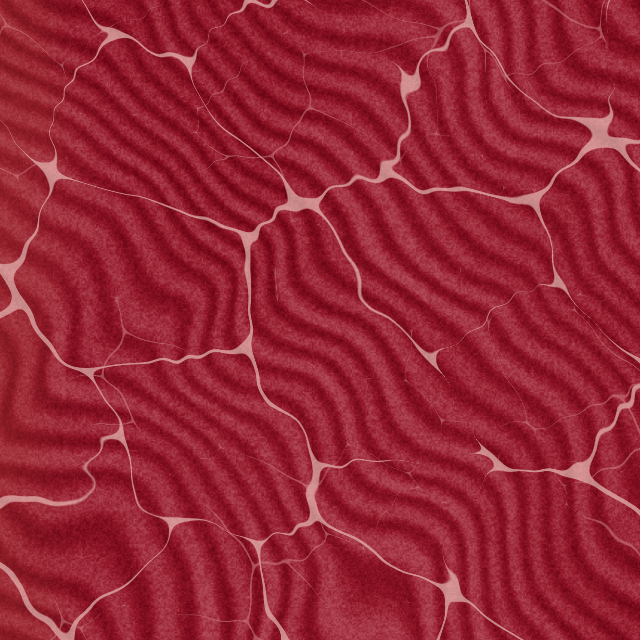
Give the GLSL for this texture, as a WebGL 1 fragment shader.

```glsl
precision highp float;
uniform vec2 u_resolution;

const float TAU = 6.28319;
const vec3 SHADOW_RED = vec3(0.43, 0.02, 0.085);
const vec3 BASE_RED = vec3(0.57, 0.09, 0.16);
const vec3 LIT_RED = vec3(0.68, 0.26, 0.315);
const vec3 VEIN_PINK = vec3(0.83, 0.58, 0.58);
const vec3 HAIRLINE_PINK = vec3(0.77, 0.43, 0.46);
const vec3 AGED_EDGE = vec3(0.64, 0.23, 0.2);

vec2 hash2(vec2 p) {
  vec3 h = fract(p.xyx * vec3(0.1031, 0.1030, 0.0973));
  h += dot(h, h.yzx + 33.33);
  return fract((h.xx + h.yz) * h.zy);
}

float noise(vec2 p) {
  vec2 cell = floor(p);
  vec2 f = fract(p);
  f = f * f * f * (f * (f * 6.0 - 15.0) + 10.0);
  float low = mix(hash2(cell).x, hash2(cell + vec2(1.0, 0.0)).x, f.x);
  float high = mix(hash2(cell + vec2(0.0, 1.0)).x, hash2(cell + 1.0).x, f.x);
  return mix(low, high, f.y);
}

float centred(vec2 p) {
  return noise(p) - 0.5;
}

vec2 cellPoint(vec2 cell) {
  return cell + 0.08 + 0.84 * hash2(cell + 41.0);
}

// Distance to cell walls, blended so that walls widen where they meet
float wallDistance(vec2 p, float sharpness) {
  vec2 home = floor(p);
  vec2 nearest = home;
  float best = 100.0;
  for (int j = -1; j <= 1; j++) {
    for (int i = -1; i <= 1; i++) {
      vec2 cell = floor(p) + vec2(float(i), float(j));
      vec2 offset = cellPoint(cell) - p;
      float d = dot(offset, offset);
      if (d < best) {
        best = d;
        home = cell;
        nearest = offset;
      }
    }
  }
  float sum = 0.00001;
  for (int j = -2; j <= 2; j++) {
    for (int i = -2; i <= 2; i++) {
      if (i == 0 && j == 0) continue;
      vec2 offset = cellPoint(home + vec2(float(i), float(j))) - p;
      float d = dot(0.5 * (nearest + offset), normalize(offset - nearest));
      sum += exp(-sharpness * d);
    }
  }
  return -log(sum) / sharpness;
}

// Running count of ripples: x lies along the folds, y across them
float ripplePhase(vec2 q) {
  float bend = 0.17 * centred(q * vec2(3.6, 1.9) + 7.0);
  bend += 0.075 * centred(q * vec2(7.5, 3.6) + 23.0);
  bend += 0.009 * sin(q.x * 23.0 + 5.0 * noise(q * 3.0));
  float crowding = 0.09 * centred(q * vec2(2.0, 4.5) + 51.0);
  return 21.0 * (q.y + bend + crowding);
}

// Soft dark crease between rounded folds
float foldProfile(float phase) {
  float f = fract(phase);
  float crest = smoothstep(0.0, 0.36, f) * (1.0 - smoothstep(0.52, 1.0, f));
  return crest * mix(0.85, 1.12, hash2(vec2(floor(phase), 9.0)).x);
}

float veinMask(vec2 p, float scale, float sharpness, float halfWidth) {
  float d = wallDistance(p * scale, sharpness) / scale;
  return 1.0 - smoothstep(-0.0011, 0.0011, d - halfWidth);
}

vec3 redRamp(float tone) {
  vec3 lower = mix(SHADOW_RED, BASE_RED, clamp(tone * 2.0, 0.0, 1.0));
  return mix(lower, LIT_RED, clamp(tone * 2.0 - 1.0, 0.0, 1.1));
}

void main() {
  vec2 p = gl_FragCoord.xy / u_resolution.y;
  vec2 q = vec2(dot(p, vec2(0.68, -0.73)), dot(p, vec2(0.73, 0.68))) + 3.0;

  // Folded red ground
  float phase = ripplePhase(q);
  float fold = foldProfile(phase);
  float depth = mix(0.48, 0.72, noise(q * 4.0 + 80.0));
  float tone = 0.55 + depth * (fold - 0.61) + 0.2 * centred(p * 3.0 + 12.0);

  // Paper grain and pale flecks
  float grain = 0.38 * centred(p * 430.0) + 0.22 * centred(p * 190.0 + 31.0);
  float fleck = smoothstep(0.9, 1.0, noise(p * 240.0 + 67.0));
  vec3 color = redRamp(tone + grain + 0.25 * fleck);
  float edgeWear = 1.0 - smoothstep(0.0, 0.16, p.x + 0.08 * centred(p * 6.0));
  color = mix(color, AGED_EDGE, 0.3 * edgeWear);

  // Veins wander and kink as they cross the folds
  vec2 wander = vec2(centred(p * 6.0 + 3.0), centred(p * 6.0 + 90.0)) * 0.09;
  wander += vec2(centred(p * 21.0 + 5.0), centred(p * 21.0 + 60.0)) * 0.018;
  vec2 r = q * vec2(0.88, 1.12) + wander;
  r.x += 0.003 * sin(phase * TAU);

  float hairWidth = mix(-0.0035, 0.0022, noise(p * 5.0 + 140.0));
  float hairline = veinMask(r + 5.3, 6.5, 60.0, hairWidth);
  float veinWidth = mix(-0.0012, 0.0046, noise(p * 5.5 + 200.0));
  float vein = veinMask(r, 4.0, 27.0, veinWidth);

  float veinLight = 0.95 + 0.06 * fold + 0.16 * grain;
  color = mix(color, HAIRLINE_PINK * veinLight, 0.7 * hairline);
  color = mix(color, VEIN_PINK * veinLight, 0.95 * vein);
  gl_FragColor = vec4(clamp(color, 0.0, 1.0), 1.0);
}
```
